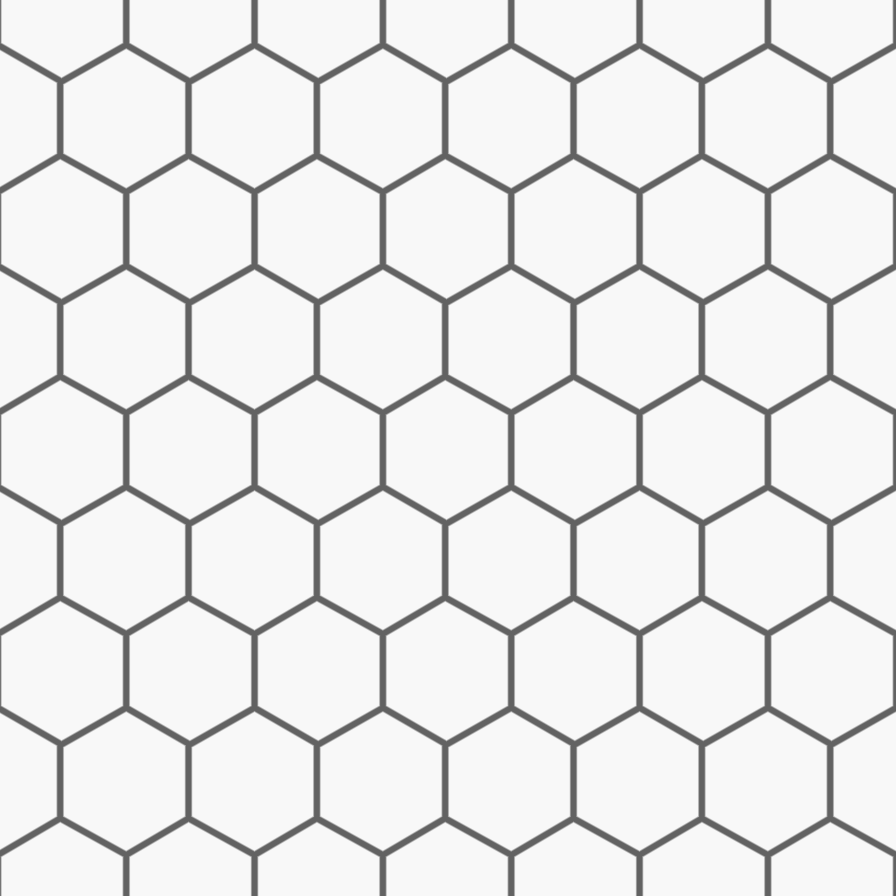
Write a Shadertoy shader that draws this pattern.

```glsl
// Honeycomb outline: pointy-topped hexagons in dark grey on near-white.
// One period holds two staggered rows; the plane is wrapped to that period
// and the nearest of its six edge segments gives the line distance.

#define PERIOD     vec2(0.14323, 0.24661) // repeat of two staggered rows
#define ORIGIN     vec2(0.14089, 0.53906) // top of one upright edge
#define SIDE       0.0824                 // length of an upright edge
#define RISE       0.0408                 // height of a slanted edge
#define ROW_SHIFT  0.0021                 // leftward slip of alternate rows
#define APEX_SHIFT 0.0006                 // slip of the joints above them
#define LINE_WIDTH 0.0073
#define SOFTNESS   0.0027                 // width of the blurred line edge
#define PAPER      vec3(0.972)
#define INK        vec3(0.385)

float segmentDistance(vec2 p, vec2 a, vec2 b) {
    vec2 ap = p - a, ab = b - a;
    return length(ap - ab * clamp(dot(ap, ab) / dot(ab, ab), 0.0, 1.0));
}

// Distance to the six edges belonging to one period
float edgeDistance(vec2 p) {
    float slipX = -0.5 * PERIOD.x - ROW_SHIFT;
    float apexX = -0.5 * PERIOD.x - APEX_SHIFT;
    vec2 top = vec2(0.0);
    vec2 bottom = vec2(0.0, PERIOD.y - SIDE);
    vec2 slipBottom = vec2(slipX, RISE);
    vec2 slipTop = vec2(slipX, RISE + SIDE);
    vec2 apex = vec2(apexX, RISE + SIDE);
    vec2 next = vec2(PERIOD.x, 0.0);

    // Upright edges of both rows
    float d = segmentDistance(p, top, vec2(0.0, -SIDE));
    d = min(d, segmentDistance(p, slipBottom, slipTop));

    // Slanted edges joining the rows
    d = min(d, segmentDistance(p, top, slipBottom));
    d = min(d, segmentDistance(p, top, slipBottom + next));
    d = min(d, segmentDistance(p, bottom, apex));
    return min(d, segmentDistance(p, bottom, apex + next));
}

float honeycombDistance(vec2 p) {
    p -= PERIOD * floor(p / PERIOD + 0.5);
    float d = 1.0;
    for (int y = -1; y <= 1; y++)
        for (int x = -1; x <= 1; x++)
            d = min(d, edgeDistance(p - PERIOD * vec2(x, y)));
    return d;
}

void mainImage(out vec4 fragColor, in vec2 fragCoord) {
    vec2 uv = fragCoord / iResolution.y;
    float d = honeycombDistance(uv - ORIGIN) - 0.5 * LINE_WIDTH;

    // Soft edge, never narrower than a pixel
    float halfBlur = 0.5 * max(SOFTNESS, 1.0 / iResolution.y);
    float ink = 1.0 - smoothstep(-halfBlur, halfBlur, d);
    fragColor = vec4(mix(PAPER, INK, ink), 1.0);
}
```
